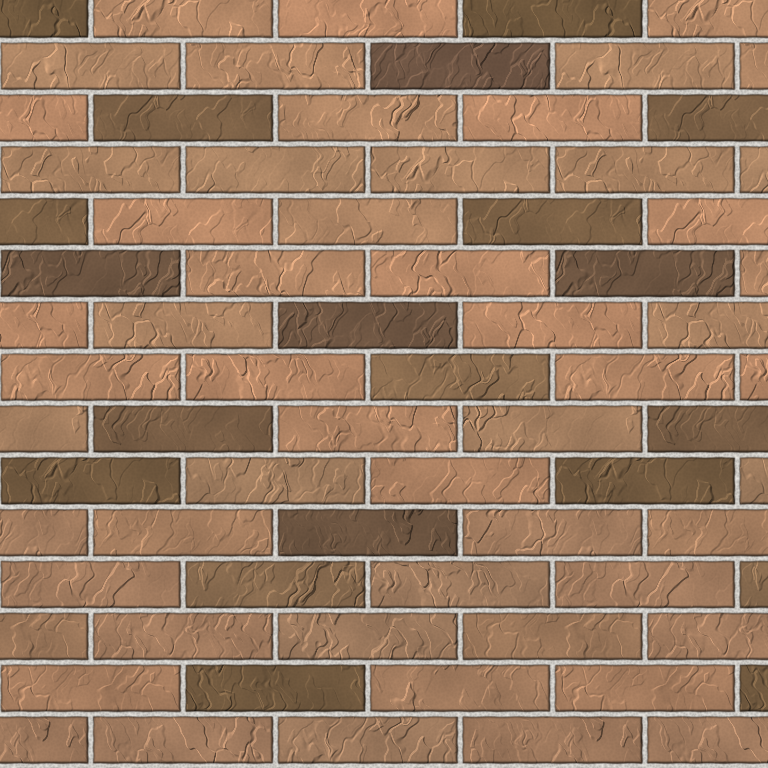
Write a Shadertoy shader that draws this texture.

```glsl
// Running-bond wall of long, weathered clay bricks in pale mortar.
// Each brick draws a tone from its row and column (repeating every three
// columns); its flaked face is cellular noise, embossed from the upper left.

float hash(vec2 p) {
    vec3 q = fract(p.xyx * vec3(0.1031, 0.1030, 0.0973));
    q += dot(q, q.yzx + 33.33);
    return fract((q.x + q.y) * q.z);
}

// Nearest distance, gap to the second nearest, and a random value per cell
vec3 cellular(vec2 p) {
    vec2 base = floor(p);
    float first = 9.0, second = 9.0, id = 0.0;
    for (int j = -1; j <= 1; j++)
    for (int i = -1; i <= 1; i++) {
        vec2 cell = base + vec2(i, j);
        float d = length(cell + vec2(hash(cell), hash(cell + 57.0)) - p);
        if (d < first) { second = first; first = d; id = hash(cell + 19.0); }
        else second = min(second, d);
    }
    return vec3(first, second - first, id);
}

// Height of the clay: raised flakes, small chips and gentle ripples
float clayHeight(vec2 p, float seed) {
    vec2 q = p * vec2(34.0, 21.0) + seed * 61.0;
    q += 0.32 * sin(q.yx * vec2(2.6, 1.9) + seed * 9.0)
       + 0.13 * sin(q.yx * vec2(7.1, 5.7) + 2.0)
       + 0.05 * sin(q.yx * vec2(17.0, 13.0));
    vec3 flake = cellular(q);
    vec3 chip = cellular(q * vec2(2.3, 1.9) + 31.0);
    float h = pow(flake.z, 2.5) * smoothstep(0.0, 0.16, flake.y);
    h += 0.55 * smoothstep(0.72, 1.0, chip.z) * smoothstep(0.0, 0.3, chip.y);
    return h + 0.06 * sin(q.x * 3.1 + sin(q.y * 2.3)) + 0.04 * sin(q.y * 4.7 + q.x * 2.0);
}

// How dark a brick is fired: about one per row, drifting diagonally
float firing(float row, float column, float seed) {
    float shift = row < 1.5 ? 1.0 : (row > 7.5 && row < 10.5 ? floor(row * 0.5) - 3.0 : 0.0);
    float chosen = 1.0 - step(0.5, abs(column - mod(row + 1.0 - shift, 3.0)));
    float strength = mod(row, 4.0) > 2.5 ? 0.45 : 0.75 + 0.25 * seed;
    if (row < 0.5 || mod(row, 9.0) == 2.0) strength = 0.1;
    return chosen * strength;
}

void mainImage(out vec4 fragColor, in vec2 fragCoord) {
    vec2 p = fragCoord / iResolution.y;
    float pixel = 1.0 / iResolution.y;

    // Brick layout: alternate rows slide by half a brick
    vec2 size = vec2(0.2405, 0.0675);
    vec2 grid = (p + vec2(0.002, -0.0026)) / size;
    float row = floor(grid.y);
    grid.x += 0.5 * (1.0 - mod(row, 2.0));
    float column = mod(floor(grid.x), 3.0);
    vec2 local = (fract(grid) - 0.5) * size;
    float seed = hash(vec2(column + 3.0, row + 11.0));
    float hue = hash(vec2(column + 41.0, row + 5.0));

    // Signed distance to the slightly uneven brick outline
    vec2 halfSize = size * 0.5 - 0.0037;
    vec2 wobble = 0.0003 * sin(local.yx * vec2(310.0, 170.0) + seed * 40.0);
    vec2 edge = abs(local + wobble) - halfSize + 0.001;
    float dist = length(max(edge, 0.0)) + min(max(edge.x, edge.y), 0.0) - 0.001;

    // Clay tone: warm salmon to tan, greyer low on the wall, some fired dark
    vec3 clay = mix(vec3(0.70, 0.515, 0.39), vec3(0.63, 0.49, 0.37), hue);
    clay *= mix(0.95, 1.05, smoothstep(0.1, 0.8, p.y));
    clay = mix(clay, vec3(0.59, 0.47, 0.38), 0.35 * seed * (1.0 - smoothstep(0.2, 0.5, p.y)));
    vec3 burnt = mix(vec3(0.40, 0.31, 0.25), vec3(0.43, 0.34, 0.23), hue);
    clay = mix(clay, burnt, firing(row, column, seed));

    // Cloudy stains and fine grain
    float cloud = sin(local.x * 31.0 + seed * 50.0 + sin(local.y * 70.0))
                + 0.6 * sin(local.x * 73.0 - local.y * 45.0 + hue * 30.0);
    clay *= 1.0 + 0.035 * cloud;
    float grain = cellular(p * 260.0).x - 0.45;
    clay *= 1.0 + 0.06 * grain;

    // Emboss the flakes, with varying wear across each brick
    float relief = clayHeight(local, seed)
                 - clayHeight(local + vec2(-0.0014, 0.0011), seed);
    float wear = 0.45 + 0.35 * seed + 0.2 * sin(local.x * 27.0 + hue * 20.0);
    clay *= 1.0 + clamp(relief * wear * 0.9, -0.45, 0.25);

    // Rounded rim, deeper in shade along the right and bottom
    vec2 away = vec2(halfSize.x - local.x, halfSize.y + local.y);
    float shade = 1.0 - smoothstep(0.0, 0.0042, min(away.x, away.y));
    float rim = 1.0 - smoothstep(0.0, 0.0030, -dist);
    clay *= (1.0 - 0.42 * shade) * (1.0 - 0.28 * rim);

    // Sandy mortar, dim beside the bricks and bright in the middle
    vec3 mortar = mix(vec3(0.47, 0.45, 0.43), vec3(0.81, 0.80, 0.78),
                      smoothstep(-0.0003, 0.0022, dist));
    mortar *= 1.0 + 0.22 * grain;

    vec3 color = mix(clay, mortar, smoothstep(-0.7 * pixel, 0.7 * pixel, dist));
    fragColor = vec4(clamp(color, 0.0, 1.0), 1.0);
}
```
